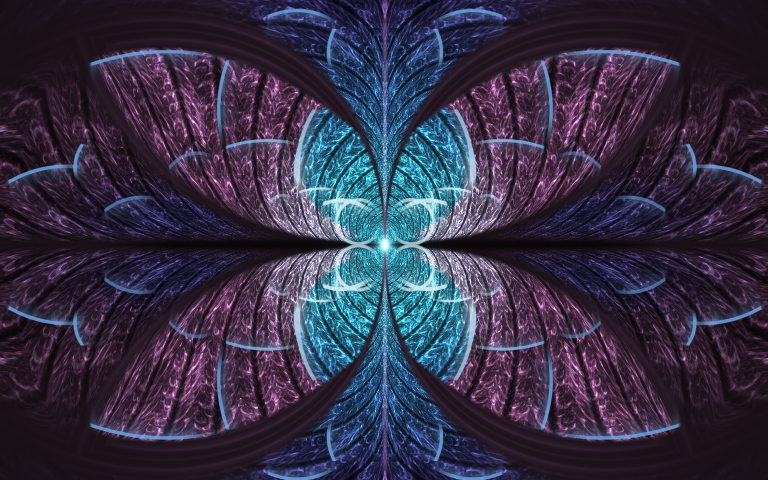
This background is drawn by a Shadertoy shader. Its source:

```glsl
// A four-way mirrored flower of fractal plumes around a glowing centre.
// Curved boundaries split one quadrant into side, middle and top lobes;
// log-polar cells texture them and shrinking arcs trim the fan edges.

const vec3 NIGHT = vec3(0.095, 0.060, 0.085);
const vec3 PURPLE = vec3(0.43, 0.25, 0.40);
const vec3 LAVENDER = vec3(0.80, 0.76, 0.94);
const vec3 CYAN = vec3(0.24, 0.76, 0.90);
const vec3 BLUE = vec3(0.19, 0.42, 0.66);
const vec3 INDIGO = vec3(0.20, 0.18, 0.40);
const vec3 ICE = vec3(0.60, 0.82, 0.98);

float hash(vec2 p) {
    vec3 h = fract(vec3(p.xyx) * 0.1031);
    h += dot(h, h.yzx + 33.33);
    return fract((h.x + h.y) * h.z);
}

// Bowed stroke from a to b, with a soft tail on the side away from the bow.
float arc(vec2 p, vec2 a, vec2 b, float bow, float width) {
    vec2 d = b - a;
    float len = length(d);
    float t = dot(p - a, d) / (len * len);
    float n = dot(p - a, vec2(-d.y, d.x)) / len - bow * 4.0 * t * (1.0 - t);
    float ends = smoothstep(-0.01, 0.02, t) * smoothstep(1.02, 0.6, t);
    float side = n * sign(bow);
    float line = smoothstep(width, width * 0.5, abs(n));
    float bars = 0.4 + 0.6 * hash(vec2(floor(t * 22.0), 3.0));
    float tail = 0.6 * bars * exp(-abs(side) / (width * 3.0)) * step(side, 0.0);
    return ends * max(line, tail);
}

// Plume texture: x is the shade, y the bright crescents.
vec2 plumes(float logR, float s, float sweep) {
    float rib = (logR - sweep * sqrt(s + 0.015)) * 4.6;
    float f = fract(rib);
    float shade = 0.2 + 0.8 * smoothstep(0.0, 0.16, f) * smoothstep(1.0, 0.88, f);
    shade *= 0.8 + 0.4 * hash(vec2(floor(rib), 7.0));
    float veins = smoothstep(0.05, 0.015, abs(f - 0.16)) + smoothstep(0.05, 0.015, abs(f - 0.9));
    vec2 w = vec2(rib * 2.0, s * 7.0 + logR * 3.0 - 1.4 * abs(f - 0.5));
    float spark = 0.0;
    float gain = 1.0;
    for (int i = 0; i < 3; i++) {
        vec2 cell = fract(w) - 0.5;
        float tone = hash(floor(w) + float(i) * 17.0);
        float curl = abs(length(cell - vec2(0.22, -0.18)) - 0.42);
        float ridge = smoothstep(0.12, 0.03, curl);
        shade *= mix(1.0, 0.48 + 0.65 * ridge + 0.45 * tone, gain);
        spark += gain * ridge * smoothstep(0.72, 0.95, tone);
        w = mat2(1.4, 1.1, -1.1, 1.4) * w + 3.7;
        gain *= 0.9;
    }
    return vec2(shade + 0.25 * veins, spark);
}

// Thin drawn-out lines running along a boundary at offset d.
float streaks(float d) {
    float wide = pow(0.5 + 0.5 * cos(d * 62.0), 3.0);
    float fine = pow(0.5 + 0.5 * cos(d * 143.0 + 1.0), 4.0);
    return 0.25 + 0.55 * wide + 0.5 * fine;
}

// Bright fan rims; the main set repeats at shrinking scale.
float rims(vec2 q) {
    float sum = 0.0;
    float size = 1.0;
    for (int i = 0; i < 3; i++) {
        vec2 z = q / size;
        float width = 0.005 + 0.003 * float(i);
        sum += arc(z, vec2(0.615, 0.375), vec2(0.323, 0.385), -0.022, width);
        sum += arc(z, vec2(0.327, 0.385), vec2(0.335, 0.2), 0.015, width);
        sum += 0.6 * arc(z, vec2(0.45, 0.16), vec2(0.35, 0.18), -0.02, width);
        size *= 0.54;
    }
    sum += arc(q, vec2(0.146, 0.283), vec2(0.167, 0.08), 0.024, 0.006);
    sum += arc(q, vec2(0.13, 0.085), vec2(0.02, 0.06), -0.018, 0.006);
    sum += arc(q, vec2(0.245, 0.475), vec2(0.09, 0.455), -0.022, 0.005);
    sum += arc(q, vec2(0.105, 0.45), vec2(0.11, 0.36), 0.01, 0.005);
    sum += arc(q, vec2(0.785, 0.13), vec2(0.62, 0.16), -0.015, 0.005);
    sum += arc(q, vec2(0.63, 0.21), vec2(0.64, 0.13), 0.01, 0.005);
    sum += 0.7 * arc(q, vec2(0.585, 0.07), vec2(0.47, 0.095), -0.014, 0.005);
    float ring = abs(length(q - vec2(0.055, 0.048)) - 0.046);
    return sum + 0.8 * smoothstep(0.005, 0.002, ring) * smoothstep(0.0, 0.05, q.x);
}

vec3 flower(vec2 q) {
    float r = length(q) + 0.0005;
    float angle = atan(q.y, q.x);
    float high = 1.571 - 0.848 * pow(r / 0.708, 1.3);
    float low = min(0.548 * pow(r / 0.72, 1.35), high);

    // Middle lobe: coordinate s runs from its spine to the far boundary.
    float s = (angle - low) / max(high - low, 0.08);
    vec3 tint = mix(LAVENDER, PURPLE, smoothstep(0.12, 0.34, r));
    float fan = smoothstep(0.154, 0.148, length(q - vec2(0.025, 0.175)));
    vec3 fanTint = mix(CYAN, BLUE, smoothstep(0.12, 0.34, r));
    tint = mix(tint, fanTint, max(fan, smoothstep(0.1, 0.05, r)));
    float top = 0.385 + 0.088 * (q.x - 0.323) * (0.615 - q.x) / 0.0853;
    float cover = smoothstep(0.008, -0.004, q.y - top);
    float sweep = 1.0;
    if (angle < low) {
        // Side lobe, with an indigo patch along the axis.
        s = angle / low;
        vec2 patchAt = (q - vec2(0.42, 0.06)) * vec2(4.5, 13.0);
        tint = mix(PURPLE * 0.58, INDIGO * 0.85, exp(-dot(patchAt, patchAt)));
        cover = smoothstep(0.1, 0.36, r) * smoothstep(0.0, 0.03, q.y);
        cover *= 1.0 - 0.9 * smoothstep(0.22, 0.4, q.y);
    } else if (angle > high) {
        // Top lobe, fading outward from cyan to dark indigo.
        s = (1.571 - angle) / (1.571 - high);
        tint = mix(CYAN, BLUE, smoothstep(0.1, 0.3, r));
        tint = mix(tint, INDIGO * 0.9, smoothstep(0.28, 0.5, r));
        cover = 1.0 - 0.75 * smoothstep(0.18, 0.38, q.x);
        sweep = 0.7;
    }

    // Shaded plumes, dark seams between lobes and fine streaks.
    vec2 tex = plumes(log(r), clamp(s, 0.0, 1.0), sweep);
    float lowSeam = abs(angle - low) * r / (0.003 + 0.06 * r);
    float highSeam = abs(angle - high) * r / (0.004 + 0.17 * r * r);
    cover *= smoothstep(0.0, 1.0, lowSeam) * smoothstep(0.0, 1.0, highSeam);
    cover *= 1.0 - 0.85 * smoothstep(0.74, 0.95, length(q * vec2(0.9, 1.25)));
    float lines = streaks(angle - (angle < 0.5 * (low + high) ? low : high));
    vec3 dusk = mix(PURPLE, INDIGO, 0.25) * 0.24 * lines;
    vec3 col = NIGHT + dusk * smoothstep(0.95, 0.45, r) * smoothstep(0.0, 0.25, q.y);
    vec3 lit = tint * (0.1 + 0.9 * tex.x) + mix(tint, ICE, 0.4) * tex.y * 0.2;
    col = mix(col, lit, cover);
    col *= mix(0.35, 1.0, smoothstep(0.0, 0.018, q.y + 0.02 * smoothstep(0.4, 0.7, r)));

    // Rims, central axis and core glow.
    vec3 rimTint = mix(vec3(0.88, 0.97, 1.0), vec3(0.42, 0.66, 0.90), smoothstep(0.12, 0.45, r));
    col = mix(col, rimTint, clamp(rims(q), 0.0, 1.0) * 0.85);
    col += vec3(0.26, 0.14, 0.22) * smoothstep(0.007, 0.001, q.x);
    col += CYAN * 0.35 * exp(-r * 24.0);
    return col + vec3(0.8, 1.0, 0.95) * exp(-r * r * 5500.0);
}

void mainImage(out vec4 fragColor, in vec2 fragCoord) {
    vec3 sum = vec3(0.0);
    for (int i = 0; i < 4; i++) {
        vec2 jitter = vec2(i % 2, i / 2) * 0.5 - 0.25;
        vec2 p = (fragCoord + jitter - 0.5 * iResolution.xy) / iResolution.y;
        sum += clamp(flower(abs(p - vec2(0.002, -0.01))), 0.0, 1.0);
    }
    fragColor = vec4(sum * 0.25, 1.0);
}
```
